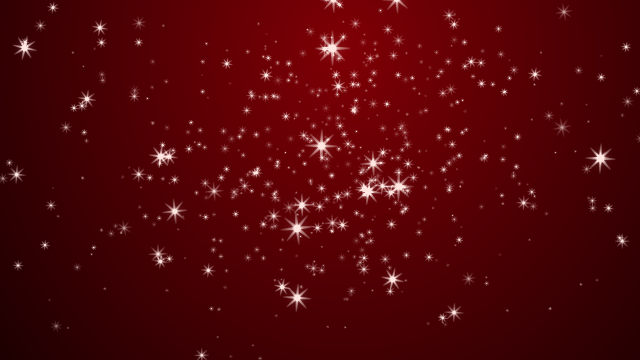
This background is drawn by a Shadertoy shader. Its source:

```glsl
const vec3 DARK_RED = vec3(0.09, 0.0, 0.004);
const vec3 BRIGHT_RED = vec3(0.50, 0.0, 0.022);
const vec3 SNOW = vec3(1.0, 0.90, 0.88);
const float PI = 3.14159;

vec2 hash2(float n) {
    return fract(sin(n * vec2(12.98, 78.23) + vec2(1.7, 4.1)) * 43758.5);
}

// Soft light falling off from a centre above the middle
vec3 backdrop(vec2 p, vec2 centre) {
    float d = length((p - centre) * vec2(0.95, 0.85));
    return mix(BRIGHT_RED, DARK_RED, clamp(d * 0.81, 0.0, 1.0));
}

// Eight tapering arms around a glowing core
float flake(vec2 p, float radius, float turn, float pixel) {
    float r = length(p);
    if (r > radius + pixel) return 0.0;

    float sector = PI / 4.0;
    float angle = atan(p.y, p.x + 1e-6) + turn;
    float folded = mod(angle + sector * 0.5, sector) - sector * 0.5;
    float across = abs(r * sin(folded));
    float reach = clamp(1.0 - r / radius, 0.0, 1.0);

    float width = radius * (0.025 + 0.06 * reach);
    float arm = 1.0 - smoothstep(width - pixel * 0.5, width + pixel, across);
    float core = exp(-r * r / (radius * radius * 0.035));
    float haze = 0.22 * reach * reach;
    return arm * sqrt(reach) * 0.8 + core + haze;
}

// Scatter flakes around a centre, thinning out towards the spread limit
float snowField(vec2 p, vec2 centre, vec2 spread, vec2 radii,
                vec2 glow, int count, float seed, float pixel) {
    float light = 0.0;
    for (int i = 0; i < count; i++) {
        float id = seed + float(i) * 3.0;
        vec2 scatter = hash2(id) + hash2(id + 1.0) - 1.0;
        vec2 traits = hash2(id + 2.0);
        float radius = mix(radii.x, radii.y, traits.x * traits.x);
        float strength = mix(glow.x, glow.y, traits.y);
        float turn = (traits.y - 0.5) * 0.5;
        vec2 offset = p - centre - scatter * spread;
        light += strength * flake(offset, radius, turn, pixel);
    }
    return light;
}

void mainImage(out vec4 fragColor, in vec2 fragCoord) {
    float pixel = 1.0 / iResolution.y;
    float aspect = iResolution.x * pixel;
    vec2 p = fragCoord * pixel;
    vec2 cluster = vec2(0.52 * aspect, 0.58);

    vec3 colour = backdrop(p, vec2(0.54 * aspect, 0.86));

    // Layers from distant dust to near flakes
    float light = 0.0;
    light += snowField(p, cluster - vec2(0.0, 0.05), vec2(0.88, 0.62),
                       vec2(0.004, 0.008), vec2(0.15, 0.6), 240, 11.0, pixel);
    light += snowField(p, cluster, vec2(0.72, 0.40),
                       vec2(0.008, 0.018), vec2(0.2, 0.85), 230, 907.0, pixel);
    light += snowField(p, cluster, vec2(1.15, 0.75),
                       vec2(0.012, 0.028), vec2(0.3, 0.9), 110, 1803.0, pixel);
    light += snowField(p, cluster, vec2(1.15, 0.75),
                       vec2(0.032, 0.055), vec2(0.65, 1.0), 18, 2401.0, pixel);

    colour = mix(colour, SNOW, clamp(light, 0.0, 1.0));
    fragColor = vec4(colour, 1.0);
}
```
